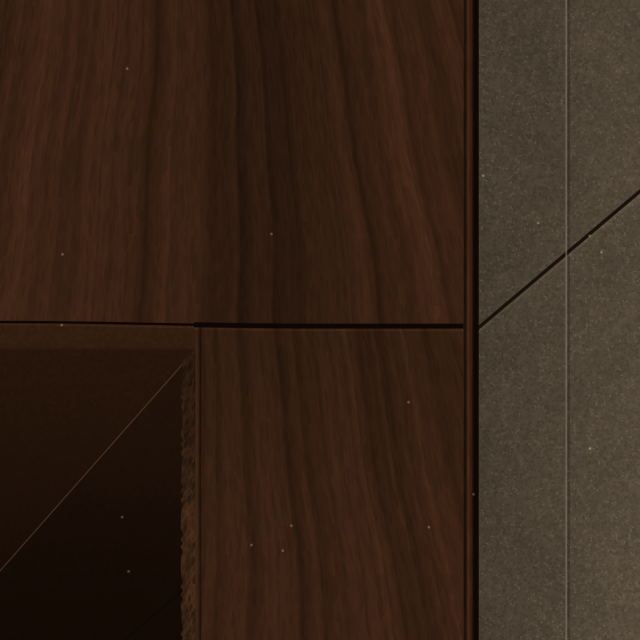
Write a Shadertoy shader that draws this texture.

```glsl
float pixel;

float hash(vec2 p) {
    p = fract(p * vec2(0.1031, 0.1137));
    p += dot(p, p.yx + 33.33);
    return fract((p.x + p.y) * p.x * 97.3);
}

// Distance to the nearest scattered point, with its cell's random value
vec2 cellular(vec2 p) {
    vec2 cell = floor(p), best = vec2(9.0, 0.0);
    for (int j = -1; j <= 1; j++)
        for (int i = -1; i <= 1; i++) {
            vec2 c = cell + vec2(i, j);
            vec2 site = c + vec2(hash(c + 17.0), hash(c + 71.0));
            float d = length(p - site);
            if (d < best.x) best = vec2(d, hash(c + 131.0));
        }
    return best;
}

float stroke(float d, float halfWidth) {
    return 1.0 - smoothstep(halfWidth - pixel, halfWidth + pixel, abs(d));
}

float step_aa(float d) {
    return smoothstep(-pixel, pixel, d);
}

// Dark growth rings: sharp on one side, fading on the other
float rings(float g, float density, float seed) {
    float x = g * density, sum = 0.0;
    for (int i = -2; i <= 1; i++) {
        float c = floor(x) + float(i);
        float d = x - c - 0.8 * hash(vec2(c + 60.0, seed));
        float strength = pow(hash(vec2(c + 90.0, seed + 5.0)), 1.5);
        sum += strength * exp(-3.2 * max(d, 0.0)) * smoothstep(-0.14, 0.03, d);
    }
    return sum;
}

vec3 wood(vec2 p, float top, float seed) {
    // Grain fans outward as it descends
    float fan = 1.0 + 0.65 * (top - p.y);
    float g = (p.x - 0.31) / fan;
    g += 0.003 * sin(p.y * 9.0 + g * 14.0 + seed) + 0.0015 * sin(p.y * 23.0 + seed);
    float bands = 0.5 + 0.22 * sin(g * 61.0 + seed) + 0.16 * sin(g * 137.0 + 1.3)
                + 0.12 * sin(g * 293.0 + seed * 2.0);
    vec3 col = mix(vec3(0.185, 0.108, 0.061), vec3(0.25, 0.146, 0.088), bands);
    col *= 1.0 - 0.36 * min(rings(g, 26.0, seed), 1.0);
    col *= 1.0 - 0.16 * min(rings(g, 75.0, seed + 9.0), 1.0);
    // Fine stretched pores
    vec2 fibre = cellular(vec2(g * 240.0, p.y * 38.0) + 50.0);
    return col * (0.94 + 0.13 * fibre.y) * (0.95 + 0.09 * fibre.x);
}

vec3 stone(vec2 p) {
    vec3 col = mix(vec3(0.275, 0.236, 0.188), vec3(0.335, 0.292, 0.235),
                   smoothstep(0.75, 1.0, p.x) * (1.0 - 0.55 * p.y));
    col *= 1.0 + 0.03 * sin(p.x * 31.0 + 4.0 * sin(p.y * 7.0)) * sin(p.y * 19.0);
    vec2 coarse = cellular(p * 95.0), fine = cellular(p * 230.0 + 9.0);
    col *= 0.93 + 0.07 * coarse.y + 0.15 * (fine.y - 0.5) + 0.08 * fine.x;
    col += 0.06 * step(0.9, fine.y) * smoothstep(0.4, 0.1, fine.x);

    // Diagonal joint and pale vertical edge
    float joint = (p.y - 0.49 - 0.845 * (p.x - 0.75)) * 0.764;
    col = mix(col, col * 1.13, stroke(joint + 0.005, 0.002));
    col = mix(col, vec3(0.08, 0.052, 0.035), 0.95 * stroke(joint, 0.0026));
    col *= 1.0 - 0.2 * stroke(p.x - 0.8885, 0.002);
    return mix(col, vec3(0.46, 0.415, 0.36), 0.7 * stroke(p.x - 0.8848, 0.0014));
}

vec3 recess(vec2 p) {
    vec3 col = mix(vec3(0.085, 0.043, 0.018), vec3(0.145, 0.083, 0.043),
                   smoothstep(0.0, 0.46, p.y));
    float crease = (p.y - 0.108 - 1.132 * p.x) * 0.662;
    col *= mix(0.88, 1.0, step_aa(crease));
    col *= 0.96 + 0.08 * cellular(p * 200.0).y;
    col = mix(col, vec3(0.33, 0.235, 0.16), 0.75 * stroke(crease, 0.0009));
    float lower = (p.y - 0.86 * (p.x - 0.195)) * 0.758;
    col = mix(col, vec3(0.045, 0.022, 0.01), 0.7 * stroke(lower, 0.0015));

    // Lit upper ledge
    vec3 ledge = vec3(0.195, 0.113, 0.063) * (0.93 + 0.12 * cellular(p * 170.0).y);
    col = mix(col, ledge, smoothstep(0.451, 0.459, p.y));

    // Rough splintered lip, mitred at its top
    float lip = step_aa(p.x - 0.284 - 0.0015 * sin(p.y * 260.0 + 3.0 * sin(p.y * 83.0)))
              * step_aa(0.455 - p.y - (0.305 - p.x));
    vec2 chip = cellular(vec2(p.x * 150.0, (p.y - p.x) * 90.0));
    vec3 lipColour = vec3(0.23, 0.143, 0.084) * (0.62 + 0.4 * chip.y + 0.35 * chip.x);
    return mix(col, lipColour * mix(1.0, 0.7, smoothstep(0.1, 0.45, p.y)), lip);
}

void mainImage(out vec4 fragColor, in vec2 fragCoord) {
    vec2 p = fragCoord / iResolution.xy;
    pixel = 0.75 / iResolution.y;

    // Upper and lower panels
    float seam = 0.497 - 0.0065 * smoothstep(0.0, 0.5, p.x);
    vec3 upper = wood(p, 1.0, 3.0);
    upper *= 1.08 - 0.22 * exp(-pow((p.x - 0.41) / 0.13, 2.0));
    vec3 lower = wood(p, 0.49, 8.0) * (0.96 + 0.12 * smoothstep(0.49, 0.1, p.y));
    lower = mix(lower, vec3(0.28, 0.175, 0.105), 0.4 * stroke(p.x - 0.307, 0.0016));
    lower *= 1.0 - 0.4 * stroke(p.x - 0.313, 0.0015);
    lower = mix(recess(p), lower, step_aa(p.x - 0.305));
    vec3 col = mix(lower, upper, step_aa(p.y - seam));

    // Horizontal gap, wider right of the recess
    float gap = mix(0.0018, 0.0038, step_aa(p.x - 0.303));
    col = mix(col, col * 1.35, 0.6 * stroke(p.y - seam + gap + 0.0025, 0.0015));
    col = mix(col, vec3(0.045, 0.02, 0.012), 0.95 * stroke(p.y - seam, gap));

    // Upright trim beside the stone
    vec3 trim = vec3(0.20, 0.115, 0.063) * (0.9 + 0.2 * cellular(p * vec2(260.0, 30.0)).y);
    trim *= 1.0 - 0.45 * stroke(p.x - 0.7265, 0.0022);
    trim += vec3(0.06, 0.038, 0.021) * stroke(p.x - 0.732, 0.0018);
    trim = mix(trim, vec3(0.055, 0.033, 0.02), smoothstep(0.736, 0.741, p.x));
    col = mix(col, trim, step_aa(p.x - 0.724));
    col = mix(col, stone(p), step_aa(p.x - 0.748));

    // Sparse pale dust
    vec2 dust = cellular(p * 14.0 + 4.0);
    float mote = step(0.91, dust.y) * smoothstep(0.045, 0.015, dust.x);
    col += vec3(0.22, 0.18, 0.14) * mote;

    fragColor = vec4(col, 1.0);
}
```
